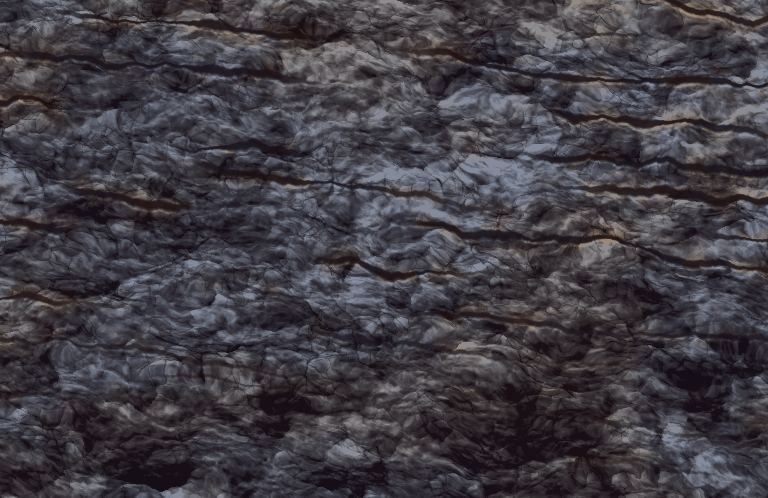
Give the GLSL for this texture, as a WebGL 2 fragment shader.

```glsl
#version 300 es
precision highp float;

uniform vec2 u_resolution;
out vec4 fragColor;

float hash(vec2 p) {
    return fract(sin(dot(p, vec2(127.1, 311.7))) * 43758.5453);
}

vec2 hash2(vec2 p) {
    return vec2(hash(p), hash(p + 41.3));
}

float noise(vec2 p) {
    vec2 cell = floor(p), f = fract(p);
    f = f * f * (3.0 - 2.0 * f);
    return mix(mix(hash(cell), hash(cell + vec2(1, 0)), f.x),
               mix(hash(cell + vec2(0, 1)), hash(cell + vec2(1, 1)), f.x), f.y);
}

float fbm(vec2 p) {
    float sum = 0.0, amp = 0.5;
    for (int i = 0; i < 5; i++) {
        sum += amp * noise(p);
        p = mat2(1.6, 1.2, -1.2, 1.6) * p + 7.3;
        amp *= 0.5;
    }
    return sum;
}

// Highest of the tilted planes nearby: its gradient in xy, its lead over the next in z
vec3 facet(vec2 p) {
    vec2 cell = floor(p), gradient = vec2(0);
    float best = -9.0, second = -9.0;
    for (int j = -1; j <= 1; j++) {
        for (int i = -1; i <= 1; i++) {
            vec2 id = cell + vec2(i, j);
            vec2 d = p - id - hash2(id);
            vec2 tilt = 1.8 * (hash2(id + 17.7) - 0.5);
            float h = 0.3 * hash(id + 5.9) + 0.6 * dot(d, tilt) - 0.8 * dot(d, d);
            second = max(second, min(best, h));
            if (h > best) {
                best = h;
                gradient = tilt - 0.9 * d;
            }
        }
    }
    return vec3(gradient, best - second);
}

// x: light caught by the broken faces, y: amount of crease between them
vec2 brokenRock(vec2 p) {
    vec2 result = vec2(0);
    float scale = 9.0, weight = 1.0, skew = 0.28;
    for (int i = 0; i < 4; i++) {
        vec3 f = facet(vec2(p.x * 0.6, p.y + skew * p.x) * scale + 3.7 * float(i));
        float face = smoothstep(0.0, 0.1, f.z);
        result += weight * vec2(face * dot(f.xy, vec2(0.5, -0.85)), 1.0 - face);
        // Each face shatters along its own lines
        p += 0.12 * f.xy / scale;
        scale *= 1.95;
        weight *= 0.88;
        skew = 0.4 - skew;
    }
    return result;
}

// Rough surface lit from the upper left
float relief(vec2 p, vec2 scale) {
    return fbm(p * scale) - fbm(p * scale + vec2(-0.12, 0.3));
}

void main() {
    vec2 p = gl_FragCoord.xy / u_resolution.y;
    vec2 warp = vec2(fbm(p * vec2(7, 11)), fbm(p * vec2(7, 11) + 19.0)) - 0.48;
    vec2 q = p + 0.07 * warp;
    vec2 sagged = vec2(q.x, q.y + 0.16 * q.x);

    vec2 faces = brokenRock(q);
    float patches = fbm(p * vec2(2.2, 3.5) + 4.0);
    float grain = fbm(sagged * vec2(65, 110));
    float tone = 0.55 + 0.2 * faces.x + 0.45 * (patches - 0.48) + 0.6 * (grain - 0.48);
    tone += 0.8 * relief(sagged, vec2(9, 16)) + 1.0 * relief(sagged, vec2(32, 54));
    tone -= 0.22 * faces.y * smoothstep(0.35, 0.7, noise(p * vec2(16, 24)));

    // Shaded foot with upright gullies
    float foot = smoothstep(0.5, 0.0, p.y);
    tone -= foot * (0.06 + 0.25 * smoothstep(0.5, 0.8, noise(q * vec2(10, 5))));

    // Sagging strata: broken cracks, lit ledges and rusty stains
    float crack = 0.0, ledge = 0.0, stain = 0.0;
    for (int i = 0; i < 15; i++) {
        float id = float(i);
        float level = (id + 0.2 + 0.6 * hash(vec2(id, 3.1))) / 14.0 - 0.11 * (p.x - 0.77);
        level += 0.07 * (fbm(vec2(p.x * 2.6, id * 7.3)) - 0.48);
        level += 0.035 * (fbm(vec2(p.x * 18.0, id * 3.7)) - 0.48);
        float d = p.y - level;
        float presence = smoothstep(0.35, 0.65, noise(vec2(p.x * 4.0, id * 5.3)));
        presence *= mix(0.4, 1.0, smoothstep(0.2, 0.45, p.y));
        float width = 0.001 + 0.011 * presence * noise(vec2(p.x * 14.0, id * 9.1));
        crack = max(crack, presence * (1.0 - smoothstep(width * 0.5, width + 0.0015, abs(d))));
        ledge = max(ledge, presence * smoothstep(0.004, 0.0, abs(d + width + 0.004)));
        stain = max(stain, presence * exp(-abs(d) * 50.0));
    }
    tone += 0.25 * ledge * (0.3 + grain);
    tone = clamp(mix(tone, 0.04, 0.85 * crack), 0.0, 1.0);

    // Dark plum through slate to pale grey
    vec3 colour = mix(vec3(0.09, 0.055, 0.085), vec3(0.25, 0.24, 0.262), min(tone * 2.0, 1.0));
    colour = mix(colour, vec3(0.54, 0.55, 0.58), max(tone * 2.0 - 1.0, 0.0));

    // Faint blue mineral patches and brown stains
    float blue = smoothstep(0.36, 0.6, fbm(q * vec2(3.5, 6.0) + 31.0));
    colour *= mix(vec3(1.03, 1.0, 0.97), vec3(0.95, 0.99, 1.06), blue);
    float rust = stain * smoothstep(0.38, 0.58, fbm(p * vec2(20, 36) + 8.0));
    colour *= mix(vec3(1), vec3(1.15, 0.95, 0.72), rust);

    fragColor = vec4(colour, 1.0);
}
```
